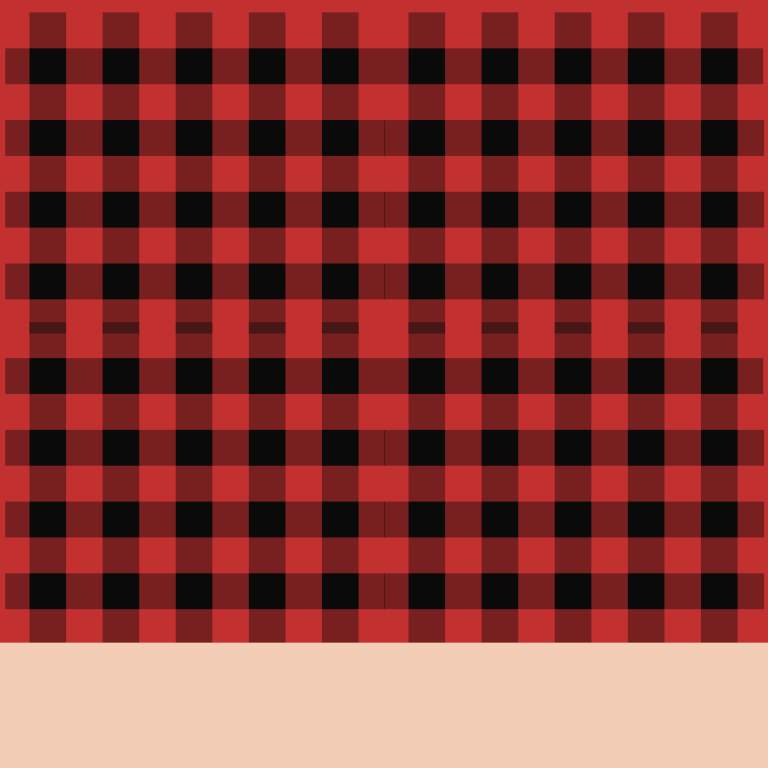
Give the GLSL for this pattern, as a WebGL 1 fragment shader.

```glsl
precision highp float;
// Red and black buffalo check in two by two overlapping panels above a plain peach strip.

uniform vec2 u_resolution;

const vec3 RED = vec3(0.76, 0.19, 0.19);
const vec3 SHADE = vec3(0.47, 0.125, 0.125);
const vec3 DEEP_SHADE = vec3(0.28, 0.085, 0.085);
const vec3 BLACK = vec3(0.04);
const vec3 PEACH = vec3(0.955, 0.805, 0.715);

// Lengths are fractions of the canvas, measured right and down.
const vec2 PANEL_ORIGIN = vec2(0.0068, 0.0161);
const vec2 PANEL_STEP = vec2(0.4935, 0.4034);
const vec2 BAR_START = vec2(0.0316, 0.0468);
const vec2 BAR_PITCH = vec2(0.0952, 0.0934);
const vec2 BAR_WIDTH = vec2(0.0477, 0.0467);
const vec2 BAR_COUNT = vec2(5.0, 4.0);
const float COLUMN_LENGTH = 0.4182;
const float ROW_LENGTH = 0.4935;
const float ROW_OVERLAP = 0.0012;
const float CLOTH_BOTTOM = 0.8368;

// Fraction of a pixel centred on x that lies between lo and hi.
float coverage(float x, float lo, float hi, float pixel) {
  float overlap = min(hi, x + 0.5 * pixel) - max(lo, x - 0.5 * pixel);
  return clamp(overlap / pixel, 0.0, 1.0);
}

// Index of the bar nearest to x, limited to the bars in one panel.
float barIndex(float x, float start, float pitch, float width, float count) {
  float cell = floor((x - start + 0.5 * (pitch - width)) / pitch);
  return clamp(cell, 0.0, count - 1.0);
}

float bar(float x, float index, float start, float pitch, float width, float pixel) {
  float lo = start + index * pitch;
  return coverage(x, lo, lo + width, pixel);
}

// Column coverage in x, row coverage in y, for one panel.
vec2 panelBars(vec2 p, vec2 pixel) {
  float column = barIndex(p.x, BAR_START.x, BAR_PITCH.x, BAR_WIDTH.x, BAR_COUNT.x);
  float row = barIndex(p.y, BAR_START.y, BAR_PITCH.y, BAR_WIDTH.y, BAR_COUNT.y);
  float columns = bar(p.x, column, BAR_START.x, BAR_PITCH.x, BAR_WIDTH.x, pixel.x);
  float rows = bar(p.y, row, BAR_START.y, BAR_PITCH.y, BAR_WIDTH.y, pixel.y);

  // Every row but the first runs slightly into the next panel.
  float rowEnd = ROW_LENGTH + ROW_OVERLAP * step(0.5, row);
  columns *= coverage(p.y, 0.0, COLUMN_LENGTH, pixel.y);
  rows *= coverage(p.x, 0.0, rowEnd, pixel.x);
  return vec2(columns, rows);
}

// Translucent layers darken once, then again where panels overlap.
vec3 shadeLayers(vec3 base, float layers) {
  vec3 color = mix(base, SHADE, clamp(layers, 0.0, 1.0));
  return mix(color, DEEP_SHADE, clamp(layers - 1.0, 0.0, 1.0));
}

vec3 checkedCloth(vec2 p, vec2 pixel) {
  vec2 layers = vec2(0.0);
  for (int i = 0; i < 2; i++) {
    for (int j = 0; j < 2; j++) {
      vec2 corner = PANEL_ORIGIN + vec2(float(i), float(j)) * PANEL_STEP;
      layers += panelBars(p - corner, pixel);
    }
  }
  vec2 covered = min(layers, 1.0);
  float crossing = covered.x * covered.y;
  vec3 color = shadeLayers(RED, max(layers.x, layers.y));
  return mix(color, BLACK, crossing);
}

void main() {
  vec2 pixel = 1.0 / u_resolution;
  vec2 uv = gl_FragCoord.xy * pixel;
  vec2 p = vec2(uv.x, 1.0 - uv.y);

  float strip = coverage(p.y, CLOTH_BOTTOM, 2.0, pixel.y);
  vec3 color = mix(checkedCloth(p, pixel), PEACH, strip);
  gl_FragColor = vec4(color, 1.0);
}
```
